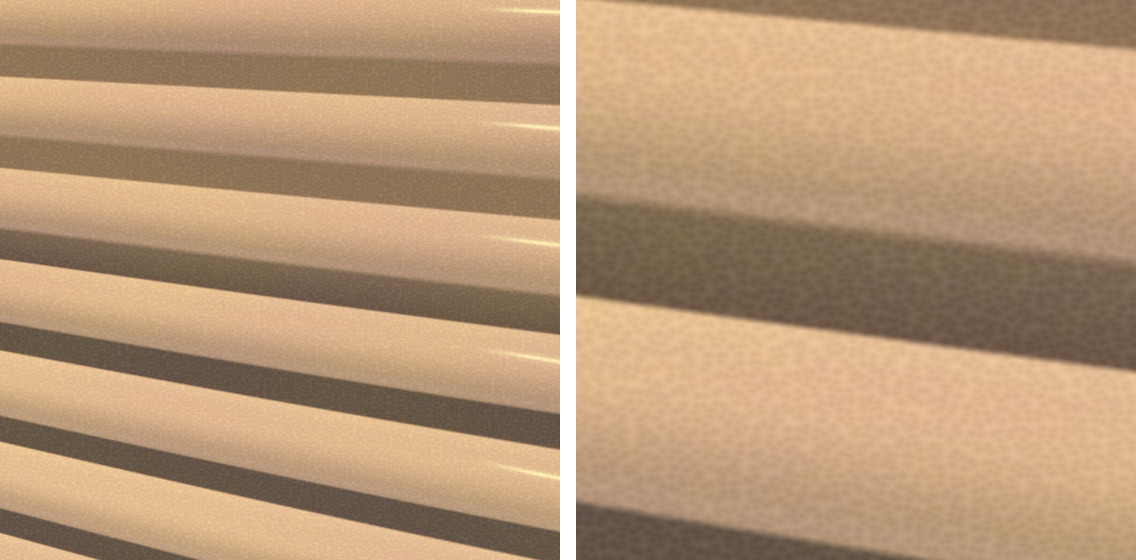
Left: the whole. Right: its middle third, enlarged.
This texture is drawn by a WebGL 1 fragment shader. Its source:

```glsl
precision highp float;
// Slanted window-blind slats that fan out to the right, with shadowed gaps.
// Each slat is a gradient along its phase; gaps darken down the stack,
// glints sit at the right edge and cellular noise adds a soft grain.
uniform vec2 u_resolution;

vec2 hash2(vec2 cell) {
  vec2 q = vec2(dot(cell, vec2(12.99, 78.23)), dot(cell, vec2(39.35, 11.14)));
  return fract(sin(q) * 4375.85);
}

// Distance to the nearest jittered cell point
float cellular(vec2 p) {
  vec2 cell = floor(p);
  float nearest = 2.0;
  for (int j = -1; j <= 1; j++) {
    for (int i = -1; i <= 1; i++) {
      vec2 neighbour = cell + vec2(float(i), float(j));
      nearest = min(nearest, length(neighbour + hash2(neighbour) - p));
    }
  }
  return nearest;
}

// Lit face: t runs from the upper edge (0) to the lower lip (1)
vec3 slatColor(float t, float depth, float x) {
  vec3 bright = mix(vec3(0.88, 0.72, 0.55), vec3(0.90, 0.745, 0.575), depth);
  bright = mix(bright, vec3(0.85, 0.69, 0.56), 0.6 * x * (1.0 - 0.6 * depth));
  vec3 shade = mix(vec3(0.65, 0.53, 0.42), vec3(0.71, 0.59, 0.455), depth);
  vec3 color = mix(bright, shade, smoothstep(mix(0.12, 0.42, depth), 1.05, t));
  color += vec3(0.025, 0.03, 0.02) * exp(-t * t * 60.0);
  // Pale reflected light on the lower lip
  return color + vec3(0.03, 0.025, 0.04) * exp(-pow((t - 0.93) * 14.0, 2.0));
}

// Shadowed gap: g runs from its top (0) to its bottom (1)
vec3 gapColor(float g, float index) {
  vec3 color = mix(vec3(0.565, 0.465, 0.35), vec3(0.40, 0.34, 0.28),
                   smoothstep(-0.2, 2.0, index));
  float transition = 1.0 - min(abs(index - 1.0), 1.0);
  color += vec3(0.09, 0.075, 0.05) * (0.35 - g) * transition;
  return color + vec3(0.02, 0.0, -0.005) * smoothstep(0.75, 1.0, g);
}

void main() {
  vec2 uv = gl_FragCoord.xy / u_resolution;
  float x = uv.x;
  float down = 1.0 - uv.y;

  // Slat phase: spacing and slope both grow across the canvas
  float spacing = 0.163 + 0.042 * x;
  float bow = 0.004 * sin(3.14 * x) * down;
  float k = (down - 0.139 - 0.052 * x - bow) / spacing;
  float index = floor(k);
  float f = k - index;
  float depth = clamp((index + 1.0) / 5.0, 0.0, 1.0);

  // Slat face and gap with softened edges
  float gapStart = 1.0 - mix(0.365, 0.285, smoothstep(0.2, 1.0, depth));
  float soft = mix(0.032, 0.016, smoothstep(0.3, 0.7, depth));
  float gap = smoothstep(gapStart - soft, gapStart + soft, f)
            * (1.0 - smoothstep(0.97, 1.0, f));
  float lit = f > 0.97 ? 0.0 : f / gapStart;
  vec3 color = mix(slatColor(lit, depth, x),
                   gapColor((f - gapStart) / (1.0 - gapStart), index), gap);

  // Thin glint tapering in from the right
  float offset = f - 0.19 - 0.015 * index - 0.12 * (x - 1.0);
  float core = exp(-pow(offset / 0.018, 2.0)) * smoothstep(0.84, 0.97, x);
  float halo = exp(-pow(offset / 0.045, 2.0)) * smoothstep(0.76, 1.0, x);
  color = mix(color, vec3(1.0, 0.93, 0.70), clamp(0.9 * core + 0.22 * halo, 0.0, 1.0));

  // Fine grain, slightly stretched sideways, and broad warm mottling
  float grain = cellular(uv * vec2(150.0, 210.0)) - 0.5;
  float blotch = cellular(uv * vec2(38.0, 70.0) + 7.3) - 0.5;
  color += 0.065 * grain + vec3(0.012, 0.014, -0.012) * blotch;
  color += 0.008 * sin(x * 9.0 + 2.0 * sin(down * 11.0)) * vec3(0.4, 0.8, -0.6);

  gl_FragColor = vec4(clamp(color, 0.0, 1.0), 1.0);
}
```
